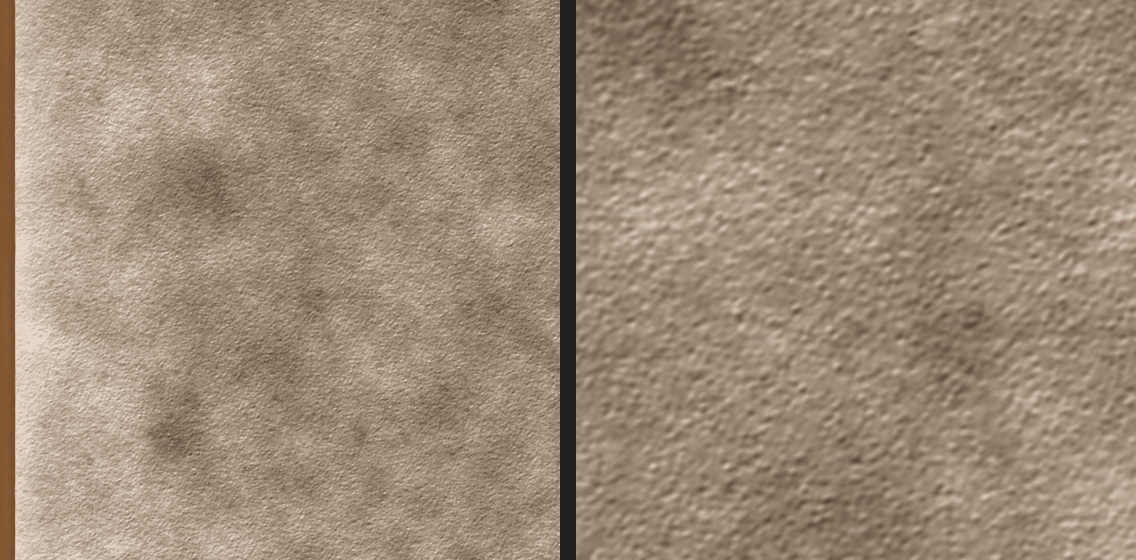
Left, the full canvas; right, a detail of the centre.
Give the GLSL for this texture, as a Shadertoy shader.

```glsl
// Aged, mottled parchment beside a narrow brown border strip on the left.
// Cellular blob noise is layered into broad stains and smudges and, by
// differencing a copy along the light direction, into a crisp fine grain.

const vec3 PAPER_DARK  = vec3(0.49, 0.41, 0.34);
const vec3 PAPER_MID   = vec3(0.65, 0.57, 0.49);
const vec3 PAPER_LIGHT = vec3(0.83, 0.77, 0.71);
const vec3 STRIP_BROWN = vec3(0.51, 0.34, 0.19);

const float STRIP_WIDTH = 0.027;
const float GRAIN_ANGLE = 0.45;

vec3 hash3(vec2 p, float seed) {
    vec3 q = fract(vec3(p.xyx) * vec3(0.1031, 0.1030, 0.0973) + seed * 0.137);
    q += dot(q, q.yxz + 33.33);
    return fract((q.xxy + q.yzz) * q.zyx);
}

// Signed soft blobs, one scattered in each cell; roughly -1 to 1
float blobNoise(vec2 p, float seed) {
    vec2 cell = floor(p);
    vec2 local = p - cell;
    float sum = 0.0;
    for (int j = -1; j <= 1; j++) {
        for (int i = -1; i <= 1; i++) {
            vec2 offset = vec2(i, j);
            vec3 h = hash3(cell + offset, seed);
            vec2 d = offset + h.xy - local;
            float falloff = max(0.0, 1.0 - dot(d, d));
            sum += (2.0 * h.z - 1.0) * falloff * falloff * falloff;
        }
    }
    return sum;
}

mat2 rotation(float angle) {
    float c = cos(angle), s = sin(angle);
    return mat2(c, -s, s, c);
}

// Layered blobs from broad clouds down to small smudges
float stains(vec2 p, float frequency, float seed) {
    float sum = 0.0;
    float amplitude = 1.0;
    for (int k = 0; k < 5; k++) {
        sum += amplitude * blobNoise(p * frequency, seed + float(k));
        p = rotation(0.6) * p;
        frequency *= 2.0;
        amplitude *= 0.78;
    }
    return sum;
}

// Slope of a slightly stretched bump field, seen as light and shade
float relief(vec2 p, float frequency, float angle, float seed) {
    vec2 q = rotation(angle) * p * frequency * vec2(0.85, 1.1);
    return blobNoise(q, seed) - blobNoise(q + vec2(0.0, 0.6), seed);
}

// Tone -1 is dark, 0 is mid and 1 is light paper
vec3 paperColor(float tone) {
    vec3 slope = tone < 0.0 ? PAPER_MID - PAPER_DARK : PAPER_LIGHT - PAPER_MID;
    return PAPER_MID + slope * clamp(tone, -1.8, 1.35);
}

float paperTone(vec2 p) {
    float inset = max(p.x - STRIP_WIDTH, 0.0);
    float glow = exp(-inset / 0.085);

    // Broad light and stains
    float tone = -0.13 + 1.25 * glow + 0.25 * (0.5 - p.y) - 0.2 * (p.x - 0.5);
    tone += 0.44 * stains(p, 5.2, 3.0) * (1.0 - 0.35 * glow);

    // Embossed grain in two sizes, with fine fibre speckle between
    float grain = 0.66 * relief(p, 235.0, GRAIN_ANGLE, 11.0);
    grain += 0.3 * relief(p, 130.0, GRAIN_ANGLE - 0.35, 17.0);
    grain += 0.16 * blobNoise(p * 250.0, 19.0);
    tone += grain * (1.0 - 0.4 * glow);

    // Sparse dark flecks
    tone -= 0.3 * smoothstep(0.5, 0.95, blobNoise(p * 75.0, 23.0));
    return tone;
}

vec3 stripColor(vec2 p) {
    float shade = 1.0 - 0.1 * smoothstep(0.5, 1.0, p.x / STRIP_WIDTH);
    shade += 0.03 * blobNoise(p * vec2(90.0, 9.0), 31.0);
    shade += 0.02 * blobNoise(p * 180.0, 37.0);
    return STRIP_BROWN * shade;
}

void mainImage(out vec4 fragColor, in vec2 fragCoord) {
    vec2 p = fragCoord / iResolution.y;

    // Slightly uneven, softened border between strip and paper
    float border = STRIP_WIDTH + 0.0006 * blobNoise(vec2(0.5, p.y * 45.0), 41.0);
    float softness = max(0.0016, 0.8 / iResolution.y);
    float paperMask = smoothstep(-softness, softness, p.x - border);

    vec3 color = mix(stripColor(p), paperColor(paperTone(p)), paperMask);
    fragColor = vec4(color, 1.0);
}
```
